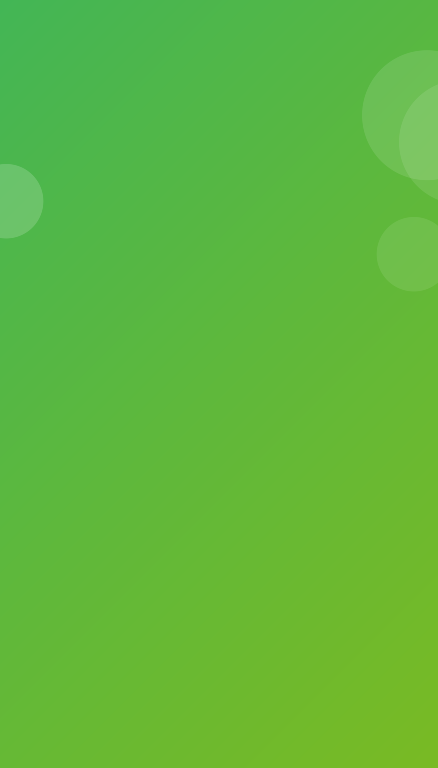
This background is drawn by a WebGL 1 fragment shader. Its source:

```glsl
precision highp float;

uniform vec2 u_resolution;

#define LEAF_TEAL vec3(0.262, 0.712, 0.335)
#define LEAF_MID vec3(0.372, 0.722, 0.232)
#define LEAF_LIME vec3(0.474, 0.730, 0.140)
// Discs: centre as a share of width and height, radius in heights, opacity
#define DISC_LARGE vec4(0.975, 0.850, 0.0846, 0.11)
#define DISC_EDGE vec4(1.053, 0.815, 0.0810, 0.10)
#define DISC_LOWER vec4(0.945, 0.669, 0.0485, 0.09)
#define DISC_LEFT vec4(0.014, 0.738, 0.0485, 0.17)

// Three-stop gradient along the 45 degree diagonal
vec3 diagonalGradient(vec2 p, float aspect) {
  float t = (p.x + 1.0 - p.y) / (aspect + 1.0);
  vec3 upper = mix(LEAF_TEAL, LEAF_MID, clamp(t * 2.0, 0.0, 1.0));
  return mix(upper, LEAF_LIME, clamp(t * 2.0 - 1.0, 0.0, 1.0));
}

// Translucent white disc with a one-pixel soft edge
vec3 addDisc(vec3 color, vec2 p, float aspect, vec4 disc) {
  float pixel = 1.0 / u_resolution.y;
  float edge = length(p - disc.xy * vec2(aspect, 1.0)) - disc.z;
  float coverage = 1.0 - smoothstep(-0.5 * pixel, 0.5 * pixel, edge);
  return mix(color, vec3(1.0), coverage * disc.w);
}

void main() {
  vec2 p = gl_FragCoord.xy / u_resolution.y;
  float aspect = u_resolution.x / u_resolution.y;

  vec3 color = diagonalGradient(p, aspect);
  color = addDisc(color, p, aspect, DISC_LARGE);
  color = addDisc(color, p, aspect, DISC_EDGE);
  color = addDisc(color, p, aspect, DISC_LOWER);
  color = addDisc(color, p, aspect, DISC_LEFT);

  gl_FragColor = vec4(color, 1.0);
}
```
